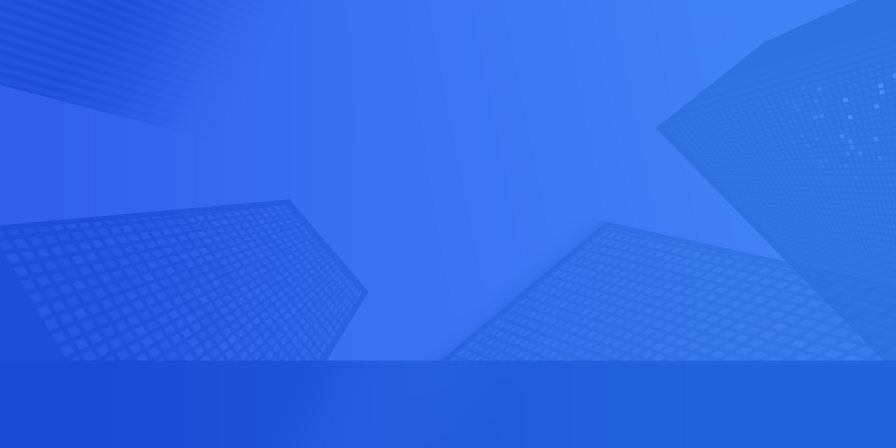
Write a Shadertoy shader that draws this background.

```glsl
// Blue-tinted view up between four office towers, above a darker footer band.
// Towers are convex shapes cut by half-planes; their windows are perspective
// grids made from fans of lines between pairs of opposite edges.

#define SKY_LEFT vec3(0.195, 0.375, 0.925)
#define SKY_MID vec3(0.230, 0.445, 0.950)
#define SKY_RIGHT vec3(0.260, 0.505, 0.960)
#define SHADE_LEFT vec3(0.100, 0.290, 0.830)
#define SHADE_RIGHT vec3(0.175, 0.430, 0.870)
#define FOOTER_LEFT vec3(0.105, 0.290, 0.835)
#define FOOTER_RIGHT vec3(0.140, 0.385, 0.865)
#define FOOTER_TOP 0.195
#define GLASS 0.66

// Signed distance to the line through e.xy and e.zw, positive on its left.
float side(vec2 p, vec4 e) {
    vec2 d = normalize(e.zw - e.xy);
    return dot(p - e.xy, vec2(-d.y, d.x));
}

float cover(float d) {
    return clamp(d * iResolution.y + 0.5, 0.0, 1.0);
}

// Runs from 0 on edge a to 1 on edge b; k below 1 widens the steps near b.
float fan(vec2 p, vec4 a, vec4 b, float k) {
    float da = side(p, a);
    return da / (da + k * side(p, b));
}

// Repeated smooth bar that settles to its average when too fine to resolve.
float bars(float t, float width) {
    float f = max(fwidth(t), 1e-4);
    float bar = smoothstep(-f, f, 0.5 * width - abs(fract(t) - 0.5));
    return mix(bar, width, smoothstep(0.35, 0.9, f));
}

float panes(vec2 uv) {
    return bars(uv.x, GLASS) * bars(uv.y, GLASS);
}

float hash(vec2 p) {
    vec3 q = fract(p.xyx * 0.1031);
    q += dot(q, q.yzx + 33.33);
    return fract((q.x + q.y) * q.z);
}

// Top left: a striped tower fading into the sky on its right.
float stripedTower(vec2 p) {
    vec4 base = vec4(0.0, 0.81, 0.495, 0.682);
    vec4 end = vec4(0.495, 0.682, 0.716, 1.0);
    vec4 crest = vec4(0.716, 0.844, 0.339, 1.0);
    float fromEnd = side(p, end);
    float stripe = bars(13.0 * fan(p, base, crest, 1.0), 0.5);
    float patchDark = exp(-40.0 * dot(p - vec2(0.27, 0.98), p - vec2(0.27, 0.98)));
    float fade = smoothstep(0.0, 0.42, fromEnd);
    return cover(side(p, base)) * fade * (0.78 - 0.22 * stripe + 0.12 * patchDark);
}

// Bottom left: a window grid with a dark roof rim and a dark near side.
float leftTower(vec2 p) {
    vec4 top = vec4(0.646, 0.555, 0.0, 0.497);
    vec4 roof = vec4(0.823, 0.349, 0.646, 0.555);
    vec4 low = vec4(0.729, 0.195, 0.823, 0.349);
    vec4 near = vec4(0.0, 0.44, 0.143, 0.195);
    float inside = min(side(p, top), min(side(p, roof), side(p, low)));
    vec2 uv = vec2(28.0 * fan(p, roof, near, 0.6), 26.0 * fan(p, top, low, 1.0));
    float face = cover(side(p, near)) * cover(inside - 0.012);
    float glass = panes(uv) * (0.75 + 0.5 * hash(floor(uv)));
    float depth = mix(0.82, 0.58, smoothstep(0.0, 0.8, p.x));
    return cover(inside) * (depth - 0.38 * face * glass);
}

// Right: two facets meeting at a ridge, with a few lit windows.
float rightTower(vec2 p, out float lit) {
    vec4 roof = vec4(1.464, 0.714, 1.75, 0.422);
    vec4 ridge = vec4(2.0, 0.87, 1.464, 0.714);
    vec4 eave = vec4(1.706, 0.906, 1.464, 0.714);
    vec4 crown = vec4(1.914, 1.0, 1.706, 0.906);
    vec4 foot = vec4(1.75, 0.422, 2.0, 0.35);
    vec4 far = vec4(2.08, 0.2, 2.1, 0.87);
    float inside = min(side(p, roof), min(side(p, eave), side(p, crown)));
    float front = cover(side(p, ridge));
    vec2 uv = vec2(42.0 * fan(p, roof, far, 0.7), 34.0 * fan(p, ridge, foot, 1.0));
    float grid = panes(uv);
    float stripe = bars(side(p, ridge) * 60.0, 0.5) * smoothstep(-0.09, -0.02, side(p, ridge));
    float rim = 1.0 - smoothstep(0.008, 0.022, side(p, roof));
    float zone = smoothstep(1.72, 1.92, p.x) * smoothstep(0.55, 0.75, p.y);
    lit = cover(inside) * front * grid * zone * step(0.88, hash(floor(uv) + 7.0));
    float tone = mix(0.84 - 0.13 * stripe, 0.84 - 0.22 * grid, front);
    return cover(inside) * (tone + 0.12 * rim * front);
}

// Bottom centre: a hazy facet, a dark ridge and a windowed facet.
float centreTower(vec2 p) {
    vec4 ridge = vec4(1.354, 0.505, 0.984, 0.195);
    vec4 top = vec4(2.0, 0.362, 1.354, 0.505);
    vec4 low = vec4(0.984, 0.195, 1.5625, -0.065);
    vec4 far = vec4(2.0, 0.195, 2.21, 0.32);
    vec4 haze = vec4(1.276, 0.521, 0.90, 0.195);
    float fromRidge = side(p, ridge);
    float front = cover(fromRidge);
    vec2 uv = vec2(30.0 * fan(p, ridge, far, 0.6), 20.0 * fan(p, top, low, 0.8));
    float glass = panes(uv) * (0.8 + 0.4 * hash(floor(uv)));
    float face = cover(side(p, top) - 0.012) * cover(fromRidge - 0.01);
    float back = smoothstep(0.0, 0.1, side(p, haze)) * (0.42 - 0.1 * bars(fromRidge * 90.0, 0.5));
    float rim = 1.0 - smoothstep(0.004, 0.011, abs(fromRidge));
    float tone = mix(back, 0.7 - 0.42 * face * glass, front);
    return cover(side(p, top)) * cover(side(p, haze)) * (tone + 0.12 * rim);
}

void mainImage(out vec4 fragColor, in vec2 fragCoord) {
    vec2 p = fragCoord / iResolution.y;
    float x = fragCoord.x / iResolution.x;
    p.x = 2.0 * x;

    // Sky, left to right, a touch brighter towards the upper right.
    vec3 color = mix(SKY_LEFT, SKY_MID, smoothstep(0.0, 0.5, x));
    color = mix(color, SKY_RIGHT, smoothstep(0.4, 0.95, x + 0.1 * (p.y - 0.5)));

    // Towers from back to front.
    vec3 shade = mix(SHADE_LEFT, SHADE_RIGHT, smoothstep(0.1, 0.85, x));
    float lit;
    color = mix(color, shade, stripedTower(p));
    color = mix(color, shade, leftTower(p));
    color = mix(color, shade, rightTower(p, lit));
    color += 0.09 * lit;
    color = mix(color, shade, centreTower(p));

    // Footer with a faint slanted sheen.
    vec3 footer = mix(FOOTER_LEFT, FOOTER_RIGHT, smoothstep(0.0, 0.85, x));
    float slant = p.x - 0.6 * p.y;
    footer += 0.025 * smoothstep(0.55, 0.75, slant) * (1.0 - smoothstep(0.8, 1.1, slant));
    color = mix(color, footer, cover(FOOTER_TOP - p.y));

    fragColor = vec4(color, 1.0);
}
```
